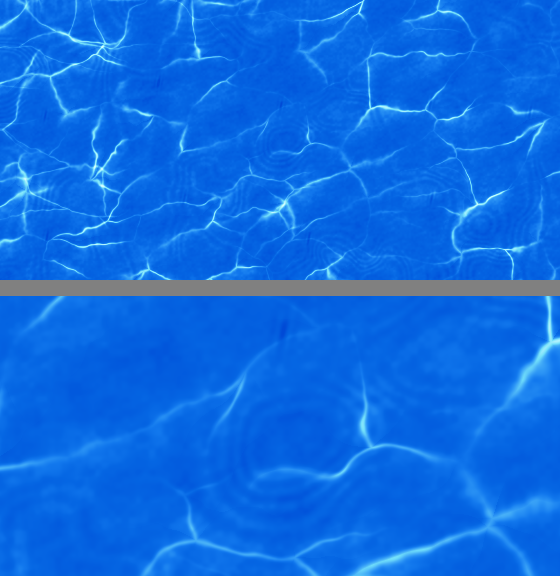
Top, the full canvas; bottom, a detail of the centre.
Write a WebGL 1 fragment shader that draws this texture.

```glsl
precision highp float;
// Sunlit pool water: thin broken caustic lines over rippled blue.
// Lines are the borders of warped, slanted Voronoi cells; their strength
// varies by noise, and a colour ramp turns the summed light into blues.

uniform vec2 u_resolution;

#define SLANT 0.46
#define CELLS vec2(3.7, 6.8)
#define JITTER 0.9
#define WARP 0.085
#define CORE_WIDTH 0.0042
#define HALO_WIDTH 0.019
#define CORE_LIGHT 0.56
#define HALO_LIGHT 0.38
#define BASE_LIGHT 0.115
#define RIPPLE_LIGHT 0.075
#define GRAIN_LIGHT 0.24

vec2 hash2(vec2 p) {
  vec3 h = fract(p.xyx * vec3(0.1031, 0.1030, 0.0973));
  h += dot(h, h.yzx + 33.33);
  return fract((h.xx + h.yz) * h.zy);
}

float noise(vec2 p) {
  vec2 i = floor(p), f = fract(p);
  f = f * f * f * (f * (f * 6.0 - 15.0) + 10.0);
  float low = mix(hash2(i).x, hash2(i + vec2(1.0, 0.0)).x, f.x);
  float high = mix(hash2(i + vec2(0.0, 1.0)).x, hash2(i + 1.0).x, f.x);
  return mix(low, high, f.y);
}

vec2 noise2(vec2 p) {
  return vec2(noise(p), noise(p + vec2(37.2, 91.7))) - 0.5;
}

vec2 rotate(vec2 p, float angle) {
  float c = cos(angle), s = sin(angle);
  return vec2(c * p.x + s * p.y, c * p.y - s * p.x);
}

// Distance to the nearest cell border in canvas units, and its facing
vec2 cellBorder(vec2 p, vec2 scale) {
  vec2 q = p * scale, cell = floor(q), f = fract(q);
  vec2 nearCell = vec2(0.0), nearest = vec2(0.0);
  float best = 9.0;
  for (int y = -1; y <= 1; y++) {
    for (int x = -1; x <= 1; x++) {
      vec2 g = vec2(float(x), float(y));
      vec2 r = g + 0.5 + JITTER * (hash2(cell + g) - 0.5) - f;
      if (dot(r, r) < best) {
        best = dot(r, r);
        nearest = r;
        nearCell = g;
      }
    }
  }
  vec2 border = vec2(9.0, 0.0);
  for (int y = -2; y <= 2; y++) {
    for (int x = -2; x <= 2; x++) {
      vec2 g = nearCell + vec2(float(x), float(y));
      vec2 r = g + 0.5 + JITTER * (hash2(cell + g) - 0.5) - f;
      vec2 across = r - nearest;
      if (dot(across, across) > 0.0001) {
        vec2 n = normalize(across);
        float d = dot(0.5 * (r + nearest), n) / length(n * scale);
        if (d < border.x) border = vec2(d, n.y);
      }
    }
  }
  return border;
}

// Core that dims as it thickens, plus a halo that is wider on one side
float caustic(vec2 border, float strength, float thickness) {
  float core = exp(-pow(border.x / (CORE_WIDTH * thickness), 2.0));
  float halo = exp(-border.x / (HALO_WIDTH * (1.0 + 0.65 * border.y)));
  return strength * (CORE_LIGHT * core / sqrt(thickness) + HALO_LIGHT * halo);
}

// Sparse pairs of short dark streaks
float streaks(vec2 p) {
  vec2 q = p * 2.3, cell = floor(q);
  vec2 r = (fract(q) - 0.3 - 0.4 * hash2(cell + 7.0)) / 2.3;
  r = rotate(r, -0.2);
  float bars = 0.5 + 0.5 * cos(r.x * 420.0);
  return bars * exp(-pow(r.x / 0.012, 2.0) - pow(r.y / 0.022, 2.0));
}

vec3 waterColor(float light) {
  vec3 c = mix(vec3(0.0, 0.29, 0.84), vec3(0.01, 0.36, 0.87), clamp(light * 4.0 + 1.0, 0.0, 1.0));
  c = mix(c, vec3(0.02, 0.40, 0.89), clamp(light * 5.0, 0.0, 1.0));
  c = mix(c, vec3(0.07, 0.47, 0.93), clamp(light * 5.0 - 1.0, 0.0, 1.0));
  c = mix(c, vec3(0.17, 0.58, 0.96), clamp(light * 5.0 - 2.0, 0.0, 1.0));
  c = mix(c, vec3(0.29, 0.70, 0.97), clamp(light * 5.0 - 3.0, 0.0, 1.0));
  c = mix(c, vec3(0.44, 0.87, 0.98), clamp(light * 5.0 - 4.0, 0.0, 1.0));
  return mix(c, vec3(0.82, 0.99, 1.0), clamp(light * 2.0 - 2.0, 0.0, 1.0));
}

void main() {
  vec2 p = gl_FragCoord.xy / u_resolution.y;
  vec2 warped = p + WARP * noise2(p * 5.0) + 0.03 * noise2(p * 14.0) + 0.008 * noise2(p * 45.0);

  // Main slanted net, then a sparse flatter net in patches
  float strength = 0.1 + 0.95 * smoothstep(0.2, 0.85, noise(p * 8.0 + 11.0));
  strength *= 0.7 + 0.6 * noise(p * 27.0 + 41.0);
  float thickness = 0.8 + 2.2 * pow(noise(p * 9.0 + 53.0), 3.0);
  float light = caustic(cellBorder(rotate(warped, SLANT) + 3.0, CELLS), strength, thickness);
  float patches = smoothstep(0.52, 0.85, noise(p * 3.2 + 29.0));
  light += caustic(cellBorder(rotate(warped, -0.12) + 8.0, CELLS * vec2(0.9, 1.2)), 0.6 * patches, 0.8);

  // Water body: broad shade, curled ripples, grain and streaks
  vec2 curled = p + 0.06 * noise2(p * 7.0 + 63.0);
  float swirl = noise(curled * 4.0 + 17.0) + 0.35 * noise(curled * 10.0);
  float ripple = sin(swirl * 55.0) * smoothstep(0.15, 0.65, noise(p * 6.0 + 71.0));
  float grain = 0.6 * noise(rotate(p, 0.4) * vec2(55.0, 90.0)) + 0.4 * noise(p * 125.0) - 0.5;
  light += BASE_LIGHT + 0.26 * (noise(rotate(p, SLANT) * vec2(8.0, 13.0)) - 0.5);
  light += RIPPLE_LIGHT * ripple + GRAIN_LIGHT * grain - 0.35 * streaks(p);

  gl_FragColor = vec4(waterColor(light), 1.0);
}
```
